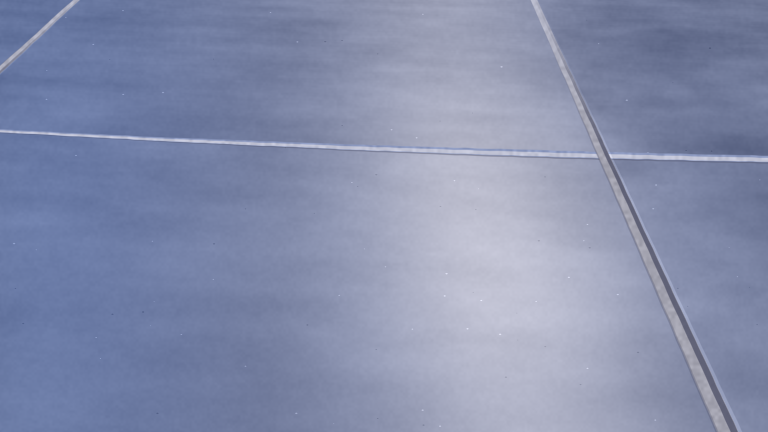
This texture is drawn by a WebGL 1 fragment shader. Its source:

```glsl
precision highp float;

uniform vec2 u_resolution;

const vec2 VANISH = vec2(0.926, 1.7);      // where the long joints meet
const vec2 TILE_PITCH = vec2(1.4855, 1.26);
const vec2 TILE_ORIGIN = vec2(0.4535, 0.963);
const float HORIZON_TILT = 0.0383;

const vec3 SLATE_BLUE = vec3(0.43, 0.50, 0.68);
const vec3 SLATE_GREY = vec3(0.44, 0.48, 0.61);
const vec3 SHEEN = vec3(0.725, 0.73, 0.795);
const vec3 GROUT_LIGHT = vec3(0.72, 0.73, 0.80);
const vec3 GROUT_WARM = vec3(0.64, 0.64, 0.69);
const vec3 GROUT_BLUE = vec3(0.55, 0.60, 0.75);
const vec3 SHADOW = vec3(0.31, 0.32, 0.41);

float hash(vec2 p) {
  vec3 q = fract(p.xyx * 0.1031);
  q += dot(q, q.yzx + 33.33);
  return fract((q.x + q.y) * q.z);
}

float noise(vec2 p) {
  vec2 i = floor(p);
  vec2 f = fract(p);
  f = f * f * (3.0 - 2.0 * f);
  float low = mix(hash(i), hash(i + vec2(1.0, 0.0)), f.x);
  float high = mix(hash(i + vec2(0.0, 1.0)), hash(i + 1.0), f.x);
  return mix(low, high, f.y);
}

float fbm(vec2 p) {
  float sum = 0.0;
  float amp = 0.5;
  for (int i = 0; i < 5; i++) {
    sum += amp * noise(p);
    p = mat2(1.6, 1.2, -1.2, 1.6) * p + 7.3;
    amp *= 0.5;
  }
  return sum;
}

// Coverage of a band of given half width
float band(float dist, float halfWidth, float aa) {
  return 1.0 - smoothstep(halfWidth - aa, halfWidth + aa, abs(dist));
}

// Sparse dots, one candidate per grid cell
float specks(vec2 p, float density, float chance, float aa) {
  vec2 g = p * density;
  vec2 id = floor(g);
  vec2 center = 0.2 + 0.6 * vec2(hash(id + 3.1), hash(id + 17.7));
  float radius = mix(0.0008, 0.0024, hash(id + 41.3));
  float dist = length((fract(g) - center) * vec2(1.0, 1.4)) / density;
  return step(hash(id + 71.9), chance) * (1.0 - smoothstep(radius - aa, radius + aa, dist));
}

// Soft vertical reflection, steeper on its left side
float sheenAmount(vec2 p) {
  float offset = p.x - (1.2 - 0.18 * p.y);
  float width = mix(0.33, 0.40, step(0.0, offset)) * (1.08 - 0.28 * p.y);
  float fade = 1.0 - 0.38 * smoothstep(0.5, 1.0, p.y)
                   - 0.2 * (1.0 - smoothstep(0.0, 0.38, p.y));
  return fade * exp(-offset * offset / (width * width));
}

vec3 tileColor(vec2 p, vec2 tile, float aa) {
  vec2 id = floor(tile);
  vec2 shift = 19.0 * vec2(hash(id + 5.0), hash(id + 23.0));
  float rightTile = step(0.0, id.x);

  vec3 color = mix(SLATE_BLUE, SLATE_GREY, smoothstep(0.0, 0.75, p.x));
  color *= 1.0 - 0.10 * smoothstep(0.5, 1.15, length((p - vec2(0.95, 0.45)) * vec2(0.9, 1.1)));
  color = mix(color, SHEEN, sheenAmount(p) * (1.0 - 0.35 * rightTile));

  // Clouds, drawn-out streaks and fine grain
  float cloud = fbm(tile * vec2(6.0, 11.0) + shift) - 0.48;
  float streak = fbm(tile * vec2(9.0, 48.0) + shift.yx) - 0.48;
  float grain = noise(p * 170.0) + noise(p * 85.0) - 1.0;
  color += cloud * mix(0.11, 0.19, rightTile) + streak * 0.065 + grain * 0.014;
  color += 0.02 * (hash(id + 9.0) - 0.5);

  // Scattered chips and dust
  color += 0.15 * specks(p, 15.0, 0.13, aa);
  color -= 0.09 * specks(p + 8.0, 13.0, 0.12, aa);
  return color;
}

// Joint running away from the viewer: light bed, dark right wall
vec3 longJoint(vec3 base, float dist, float halfWidth, float depth, float grit, float aa) {
  float shade = smoothstep(0.6, 1.1, depth);
  vec3 bed = mix(GROUT_LIGHT, GROUT_WARM, shade) + grit;
  vec3 color = mix(base, base + 0.09, band(dist - halfWidth * 1.15, halfWidth * 0.2, aa) * shade);
  color = mix(color, bed, band(dist, halfWidth, aa));
  color = mix(color, SHADOW, 0.8 * shade * band(dist - halfWidth * 0.62, halfWidth * 0.34, aa));
  return mix(color, SHADOW, 0.35 * shade * band(dist + halfWidth, halfWidth * 0.14, aa));
}

// Joint running across: bluish far side, bright near side, thin shadow below
vec3 crossJoint(vec3 base, float dist, float halfWidth, float grit, float aa) {
  vec3 color = mix(base, SHADOW, 0.45 * band(dist + halfWidth * 1.1, halfWidth * 0.3, aa));
  color = mix(color, GROUT_BLUE + grit, band(dist, halfWidth, aa));
  return mix(color, GROUT_LIGHT + 0.04 + grit, band(dist + halfWidth * 0.25, halfWidth * 0.6, aa));
}

void main() {
  vec2 p = gl_FragCoord.xy / u_resolution.y;
  float aa = 0.8 / u_resolution.y;

  // Slight lens bow, then perspective onto the floor
  vec2 lens = p + vec2(0.0, 0.01 * p.x * (1.6 - p.x));
  float depth = max(VANISH.y - lens.y - HORIZON_TILT * (lens.x - VANISH.x), 0.05);
  float slope = (lens.x - VANISH.x) / depth;
  vec2 tile = (vec2(slope, 1.0 / depth) - TILE_ORIGIN) / TILE_PITCH;

  // Signed distances to the nearest joints, in canvas units
  vec2 line = floor(tile + 0.5);
  vec2 dist = (tile - line) * TILE_PITCH * vec2(depth / sqrt(1.0 + slope * slope), depth * depth);
  dist += 0.0012 * (noise(p * 38.0) - 0.5);

  float longHalf = 0.0118 * pow(depth, 1.3) * (1.0 - 0.35 * mod(line.x, 2.0));
  float crossHalf = mix(0.0036, 0.0076, smoothstep(0.0, 1.3, p.x));
  float grit = 0.09 * (noise(p * 120.0) - 0.5);

  vec3 color = tileColor(p, tile, aa);
  color = crossJoint(color, dist.y, crossHalf, grit, aa);
  color = longJoint(color, dist.x, longHalf, depth, grit, aa);
  gl_FragColor = vec4(clamp(color, 0.0, 1.0), 1.0);
}
```
